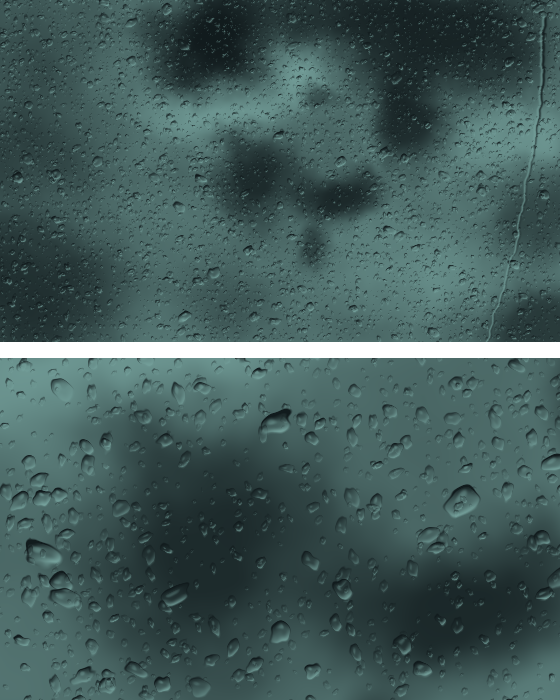
Top, the full canvas; bottom, a detail of the centre.
Reproduce this texture procedurally as a Shadertoy shader.

```glsl
const vec3 DEEP_TEAL = vec3(0.055, 0.088, 0.097);
const vec3 PALE_TEAL = vec3(0.45, 0.62, 0.60);

vec4 hash4(vec2 cell, float seed) {
    vec4 h = fract(vec4(cell.xyx, cell.y + seed) * vec4(0.1031, 0.1030, 0.0973, 0.1099) + seed * 0.137);
    h += dot(h, h.wzxy + 33.33);
    return fract((h.xxyz + h.yzzw) * h.zywx);
}

// Gradient noise, roughly -0.7 to 0.7
float cornerSlope(vec2 cell, vec2 offset) {
    float angle = 6.2832 * hash4(cell, 3.0).x;
    return dot(vec2(cos(angle), sin(angle)), offset);
}

float gradientNoise(vec2 p) {
    vec2 i = floor(p), f = fract(p);
    vec2 u = f * f * f * (f * (f * 6.0 - 15.0) + 10.0);
    vec2 e = vec2(1.0, 0.0);
    return mix(mix(cornerSlope(i, f), cornerSlope(i + e, f - e), u.x),
               mix(cornerSlope(i + e.yx, f - e.yx), cornerSlope(i + 1.0, f - 1.0), u.x), u.y);
}

float fbm(vec2 p) {
    float sum = 0.0, gain = 0.6;
    for (int i = 0; i < 4; i++) {
        sum += gain * gradientNoise(p);
        p = mat2(1.6, 1.2, -1.2, 1.6) * p + 7.3;
        gain *= 0.5;
    }
    return sum;
}

float puff(vec2 p, vec2 center, vec2 radius) {
    return 1.0 - smoothstep(0.25, 1.35, length((p - center) / radius));
}

// Storm sky: brightness with dark cloud masses and pale breaks
float skyTone(vec2 p) {
    vec2 w = p + 0.10 * vec2(fbm(p * 5.0), fbm(p * 5.0 + 19.0));
    float tone = 0.65 + 0.22 * fbm(p * 3.5 + 4.0);
    tone -= 0.20 * (1.0 - smoothstep(0.0, 0.55, p.x));
    tone += 0.28 * puff(w, vec2(0.62, 0.68), vec2(0.22, 0.09));
    tone += 0.26 * puff(w, vec2(0.88, 0.78), vec2(0.13, 0.11));
    tone += 0.26 * puff(w, vec2(1.49, 0.60), vec2(0.20, 0.12));
    tone += 0.14 * puff(w, vec2(1.20, 0.22), vec2(0.30, 0.14));
    tone *= 1.0 - 0.95 * puff(w, vec2(0.62, 0.88), vec2(0.20, 0.19));
    tone *= 1.0 - 0.65 * puff(w, vec2(0.95, 0.98), vec2(0.28, 0.14));
    tone *= 1.0 - 0.85 * puff(w, vec2(1.30, 0.91), vec2(0.36, 0.23));
    tone *= 1.0 - 0.75 * puff(w, vec2(1.19, 0.66), vec2(0.10, 0.17));
    tone *= 1.0 - 0.78 * puff(w, vec2(0.75, 0.49), vec2(0.15, 0.14));
    tone *= 1.0 - 0.78 * puff(w, vec2(0.99, 0.42), vec2(0.15, 0.10));
    tone *= 1.0 - 0.55 * puff(w, vec2(0.91, 0.27), vec2(0.06, 0.07));
    tone *= 1.0 - 0.50 * puff(w, vec2(0.93, 0.72), vec2(0.06, 0.05));
    tone *= 1.0 - 0.62 * puff(w, vec2(0.08, 0.15), vec2(0.30, 0.22));
    tone *= 1.0 - 0.30 * puff(w, vec2(0.05, 0.55), vec2(0.25, 0.14));
    tone *= 1.0 - 0.60 * puff(w, vec2(1.58, 0.05), vec2(0.18, 0.12));
    tone *= 1.0 - 0.40 * puff(w, vec2(1.57, 0.38), vec2(0.14, 0.14));
    tone *= 1.0 - 0.22 * puff(w, vec2(0.69, 0.12), vec2(0.14, 0.10));
    return clamp(tone, 0.02, 0.96);
}

// Blend towards light for positive shade, towards dark for negative
float applyShade(float tone, float shade) {
    tone = mix(tone, 1.02, clamp(shade, 0.0, 1.0));
    return mix(tone, 0.03, clamp(-shade, 0.0, 1.0));
}

// Scattered drops: dark upper rim, bright lower crescent, small glint
float dropShade(vec2 p, vec2 cellSize, float fill, float pixel, float seed) {
    vec2 home = floor(p / cellSize);
    float total = 0.0;
    for (int y = -1; y <= 1; y++)
    for (int x = -1; x <= 1; x++) {
        vec2 id = home + vec2(x, y);
        vec4 r = hash4(id, seed), s = hash4(id, seed + 11.0);
        if (r.x > fill) continue;
        vec2 radius = cellSize * mix(0.15, 0.38, r.w * r.w) * vec2(1.0, mix(0.7, 1.15, s.x));
        vec2 q = (p - (id + 0.15 + 0.7 * r.yz) * cellSize) / radius;
        if (dot(q, q) > 9.0) continue;
        q.x += (s.y - 0.5) * q.y;
        q += 0.5 * gradientNoise(q * 0.9 + s.zw * 40.0);
        float d = length(q), soft = clamp(pixel / min(radius.x, radius.y), 0.08, 0.9);
        float mask = 1.0 - smoothstep(1.0 - soft, 1.0 + soft, d);
        float lit = dot(q, vec2(0.35, -0.94));
        float glint = 1.0 - smoothstep(0.1, 0.45, length(q - vec2(-0.25, 0.3)));
        float shade = 1.25 * lit * smoothstep(0.15, 0.8, d) + 0.5 * glint;
        shade -= 0.7 * smoothstep(0.82, 1.0, d);
        total += mask * shade * mix(0.55, 1.0, s.z);
    }
    return total;
}

// Thin winding water trail, dark on one flank and bright on the other
float trailShade(vec2 p, float pixel) {
    float path = 1.425 + 0.33 * p.y - 0.17 * p.y * p.y;
    path += 0.014 * gradientNoise(vec2(p.y * 14.0, 2.5)) + 0.006 * gradientNoise(vec2(p.y * 45.0, 8.5));
    float side = (p.x - path) / max(mix(0.0025, 0.0045, p.y), pixel);
    float ends = 1.0 - smoothstep(0.94, 0.97, p.y);
    float bright = 0.6 * exp(-side * side);
    float dark = mix(0.25, 0.85, smoothstep(0.4, 0.8, p.y)) * exp(-pow(side - 1.5, 2.0));
    return ends * (bright - dark);
}

void mainImage(out vec4 fragColor, in vec2 fragCoord) {
    vec2 p = fragCoord / iResolution.y;
    float pixel = 1.0 / iResolution.y;
    float tone = skyTone(p);
    float crowd = 0.85 + 0.5 * gradientNoise(p * 4.0) + 0.15 * p.y;

    // Wet glass, from fine mist to large drops
    tone = applyShade(tone, 0.45 * dropShade(p, vec2(0.011, 0.014), 0.50 * crowd, pixel, 1.0));
    tone = applyShade(tone, 0.75 * dropShade(p, vec2(0.017, 0.026), 0.55 * crowd, pixel, 2.0));
    tone = applyShade(tone, 0.90 * dropShade(p, vec2(0.028, 0.027), 0.42 * crowd, pixel, 5.0));
    tone = applyShade(tone, dropShade(p, vec2(0.046, 0.042), 0.20 * crowd, pixel, 8.0));
    tone = applyShade(tone, trailShade(p, pixel));

    fragColor = vec4(mix(DEEP_TEAL, PALE_TEAL, tone), 1.0);
}
```
